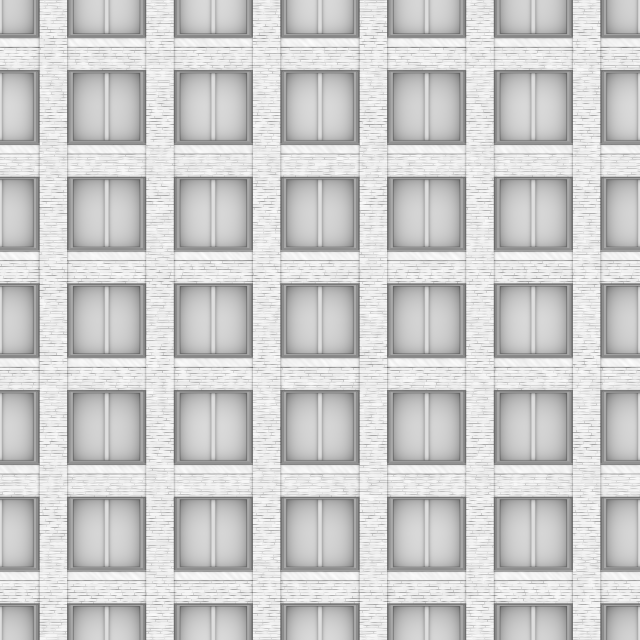
This pattern is drawn by a WebGL 1 fragment shader. Its source:

```glsl
precision highp float;

uniform vec2 u_resolution;

float hash(vec2 c) {
    return fract(sin(dot(c, vec2(127.1, 311.7))) * 4375.85);
}

float cornerSlope(vec2 corner, vec2 offset, vec2 period) {
    float angle = 6.2832 * hash(mod(corner, period));
    return dot(vec2(cos(angle), sin(angle)), offset);
}

// Gradient noise that wraps after a whole number of lattice cells
float gradientNoise(vec2 p, vec2 period) {
    vec2 i = floor(p), f = fract(p);
    vec2 s = f * f * f * (f * (f * 6.0 - 15.0) + 10.0);
    vec2 e = vec2(1.0, 0.0);
    float low = mix(cornerSlope(i, f, period),
                    cornerSlope(i + e.xy, f - e.xy, period), s.x);
    float high = mix(cornerSlope(i + e.yx, f - e.yx, period),
                     cornerSlope(i + e.xx, f - e.xx, period), s.x);
    return mix(low, high, s.y);
}

float boxDistance(vec2 p, vec2 halfSize) {
    vec2 d = abs(p) - halfSize;
    return length(max(d, 0.0)) + min(max(d.x, d.y), 0.0);
}

float fill(float d, float px) {
    return clamp(0.5 - d / px, 0.0, 1.0);
}

float stroke(float d, float halfWidth, float px) {
    return 1.0 - smoothstep(halfWidth - px, halfWidth + px, abs(d));
}

// Thin courses whose joints fade in and out along their length
float brickwork(vec2 cell, float px) {
    float course = cell.y * 36.0;
    float row = mod(floor(course), 216.0);
    float along = cell.x * 9.0 + hash(vec2(row, 3.0));
    float brick = mod(floor(along), 54.0);
    float wear = gradientNoise(vec2(cell.x * 16.0, row + 0.5), vec2(96.0, 216.0));
    float bed = stroke(0.5 - abs(fract(course) - 0.5), 0.13, px * 25.0);
    float head = stroke(0.5 - abs(fract(along) - 0.5), 0.025, px * 7.0);
    float depth = clamp(0.15 + 0.42 * wear, 0.03, 0.34);
    float tone = 0.95 + 0.04 * (hash(vec2(brick, row)) - 0.5);
    tone += 0.025 * gradientNoise(cell * 8.0, vec2(48.0));
    return tone - depth * max(bed, 0.6 * head);
}

// Smooth stone with faint slanted scratches
float sillStone(vec2 cell) {
    vec2 slant = vec2(24.0 * (cell.x + cell.y), 5.0 * (cell.x - cell.y));
    return 0.955 + 0.06 * gradientNoise(slant, vec2(144.0, 30.0));
}

// Two panes shaded towards the frame, split by a mullion
float glazing(vec2 p, vec2 id, float px) {
    vec2 a = abs(p);
    vec2 inset = max(vec2(0.3125, 0.316) - a, 0.0);
    float glass = 0.85 + 0.025 * (hash(id) - 0.5);
    glass -= 0.21 * exp(-inset.x / 0.07) + 0.15 * exp(-inset.y / 0.07);
    glass -= 0.2 * exp(-max(a.x - 0.021, 0.0) / 0.013);
    glass -= 0.05 * smoothstep(0.0, 0.32, p.y);
    float mullion = 0.87 - 0.1 * smoothstep(0.008, 0.021, a.x);
    mullion -= 0.2 * exp(-inset.y / 0.02);
    return mix(glass, mullion, fill(a.x - 0.021, px));
}

void main() {
    vec2 cell = gl_FragCoord.xy / u_resolution * 6.0;
    float px = 6.0 / min(u_resolution.x, u_resolution.y);
    vec2 p = fract(cell + 0.5) - 0.5;
    vec2 id = mod(floor(cell + 0.5), 6.0);
    float bay = abs(p.x) - 0.37;

    // Brick piers with set-back spandrels and sills between them
    float shade = brickwork(cell, px);
    float sill = max(abs(p.y + 0.4) - 0.043, bay);
    shade = mix(shade, sillStone(cell), fill(sill, px));
    float inBay = fill(bay, px);
    shade -= inBay * 0.3 * stroke(p.y + 0.443, 0.004, px * 0.7);
    shade -= inBay * 0.3 * exp(min(bay, 0.0) / 0.008);

    // Window reveal, darkest against the wall
    float opening = boxDistance(p + vec2(0.0, 0.0075), vec2(0.37, 0.3495));
    float reveal = mix(0.4, 0.61, smoothstep(0.0, 0.028, -opening));
    reveal += 0.22 * stroke(p.y + 0.349, 0.003, px * 0.6);
    shade -= inBay * 0.16 * exp(-max(opening, 0.0) / 0.007);
    shade = mix(shade, reveal, fill(opening, px));

    // Frame and glass
    float frame = boxDistance(p, vec2(0.345, 0.333));
    float frameTone = 0.66 - 0.2 * stroke(frame, 0.004, px * 0.7);
    shade = mix(shade, frameTone, fill(frame, px));
    float pane = boxDistance(p, vec2(0.3125, 0.316));
    shade = mix(shade, glazing(p, id, px), fill(pane, px));
    shade -= 0.18 * stroke(pane, 0.004, px * 0.7);

    gl_FragColor = vec4(vec3(clamp(shade, 0.0, 1.0)), 1.0);
}
```
